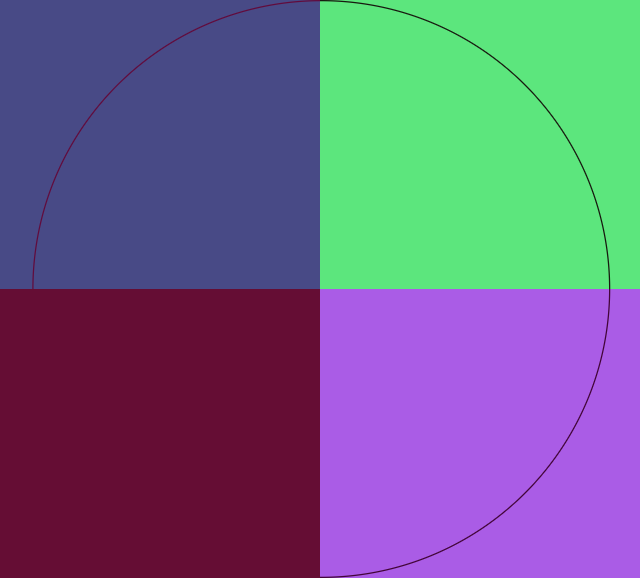
This background is drawn by a Shadertoy shader. Its source:

```glsl
// Four flat colour quadrants meeting at the canvas centre, with a thin ring
// that nearly touches the top and bottom edges. Quadrants come from smoothed
// half-plane steps, the ring from a circle distance; its ink varies by quadrant.

const vec3 SLATE  = vec3(0.282, 0.290, 0.525);
const vec3 GREEN  = vec3(0.361, 0.902, 0.490);
const vec3 MAROON = vec3(0.396, 0.050, 0.204);
const vec3 VIOLET = vec3(0.667, 0.361, 0.902);

const vec3 INK_SLATE  = vec3(0.380, 0.045, 0.240);
const vec3 INK_GREEN  = vec3(0.090, 0.100, 0.060);
const vec3 INK_VIOLET = vec3(0.260, 0.020, 0.220);

const vec2  RING_CENTER = vec2(0.0022, 0.0);
const float RING_RADIUS = 0.4989;
const float RING_WIDTH  = 0.0022;

// Antialiased step across zero, one pixel wide
float smoothEdge(float dist, float pixel) {
    return clamp(dist / pixel + 0.5, 0.0, 1.0);
}

// Blend of four colours by side: x runs left to right, y bottom to top
vec3 quadrants(vec2 side, vec3 topLeft, vec3 topRight, vec3 lowLeft, vec3 lowRight) {
    return mix(mix(lowLeft, lowRight, side.x), mix(topLeft, topRight, side.x), side.y);
}

// Coverage of a circular outline
float ringMask(vec2 p, vec2 center, float radius, float width, float pixel) {
    float dist = abs(length(p - center) - radius);
    return smoothEdge(0.5 * width - dist, pixel);
}

void mainImage(out vec4 fragColor, in vec2 fragCoord) {
    // Centred coordinates in units of canvas height
    float pixel = 1.0 / iResolution.y;
    vec2 p = (fragCoord - 0.5 * iResolution.xy) * pixel;
    vec2 side = vec2(smoothEdge(p.x, pixel), smoothEdge(p.y, pixel));

    // Background and ring ink share the same quadrant layout
    vec3 color = quadrants(side, SLATE, GREEN, MAROON, VIOLET);
    vec3 ink = quadrants(side, INK_SLATE, INK_GREEN, MAROON, INK_VIOLET);

    float ring = ringMask(p, RING_CENTER, RING_RADIUS, RING_WIDTH, pixel);
    fragColor = vec4(mix(color, ink, ring), 1.0);
}
```
